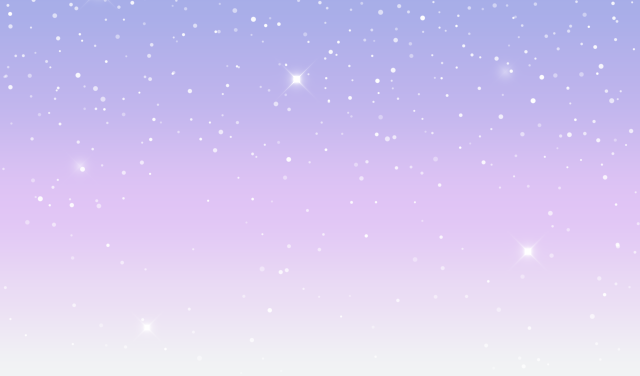
A Shadertoy shader for this background:

```glsl
// Pastel winter sky: lilac gradient, scattered snow dots and soft diagonal sparkles.

vec3 hash3(vec2 p) {
    vec3 q = fract(vec3(p.xyx) * vec3(0.1031, 0.1030, 0.0973));
    q += dot(q, q.yxz + 33.33);
    return fract((q.xxy + q.yzz) * q.zyx);
}

// Blue at the top, pink in the middle, near white at the bottom
vec3 skyGradient(float y) {
    vec3 sky = mix(vec3(0.945, 0.953, 0.957), vec3(0.925, 0.880, 0.957), smoothstep(0.0, 0.21, y));
    sky = mix(sky, vec3(0.880, 0.770, 0.960), smoothstep(0.14, 0.47, y));
    sky = mix(sky, vec3(0.735, 0.702, 0.925), smoothstep(0.43, 0.82, y));
    return mix(sky, vec3(0.655, 0.680, 0.910), smoothstep(0.74, 1.02, y));
}

// One jittered dot per cell, kept more often near the top
float snowLayer(vec2 p, float cellSize, float seed) {
    vec2 cell = floor(p / cellSize);
    vec3 place = hash3(cell + seed);
    vec3 look = hash3(cell + seed + 71.7);
    vec2 center = (cell + mix(vec2(0.12), vec2(0.88), place.xy)) * cellSize;
    float density = mix(0.16, 0.74, smoothstep(0.15, 0.95, center.y));
    density += 0.15 * exp(-pow((center.x - 0.9) / 0.25, 2.0)) * smoothstep(0.5, 0.9, center.y);
    float radius = mix(0.0025, 0.0066, look.x * look.x);
    float edge = 0.75 / iResolution.y;
    float dotMask = 1.0 - smoothstep(radius - edge, radius + edge, length(p - center));
    return dotMask * step(place.z, density) * mix(0.35, 1.0, look.y);
}

// Round glow with a bright core and four tapering diagonal rays
float sparkle(vec2 p, float size, float core) {
    p /= size;
    vec2 d = abs(vec2(p.x + p.y, p.x - p.y)) * 0.7071;
    vec2 taper = max(1.0 - d, 0.0);
    vec2 rays = taper * taper * exp(-d.yx * 48.0);
    float r2 = dot(p, p);
    return 0.45 * exp(-r2 * 16.0) + core * exp(-r2 * 95.0) + 0.65 * core * max(rays.x, rays.y);
}

void mainImage(out vec4 fragColor, in vec2 fragCoord) {
    vec2 p = fragCoord / iResolution.y;
    vec3 color = skyGradient(p.y);

    // Snow
    for (int i = 0; i < 2; i++) {
        float layer = float(i);
        vec2 shift = layer * vec2(0.027, 0.033);
        float snow = snowLayer(p + shift, 0.060 + 0.005 * layer, 13.0 + 41.0 * layer);
        color = mix(color, vec3(1.0), snow);
    }

    // Sparkles: position, size, core strength
    vec4 sparkles[6] = vec4[6](
        vec4(0.789, 0.789, 0.092, 1.00), vec4(1.404, 0.331, 0.090, 1.00),
        vec4(0.391, 0.129, 0.080, 0.90), vec4(1.344, 0.809, 0.085, 0.12),
        vec4(0.213, 0.558, 0.085, 0.22), vec4(0.262, 1.025, 0.090, 0.80));
    for (int i = 0; i < 6; i++) {
        vec4 s = sparkles[i];
        float glow = sparkle(p - s.xy, s.z, s.w) * mix(0.55, 1.0, s.w);
        color = mix(color, vec3(1.0), clamp(glow, 0.0, 1.0));
    }

    fragColor = vec4(color, 1.0);
}
```
